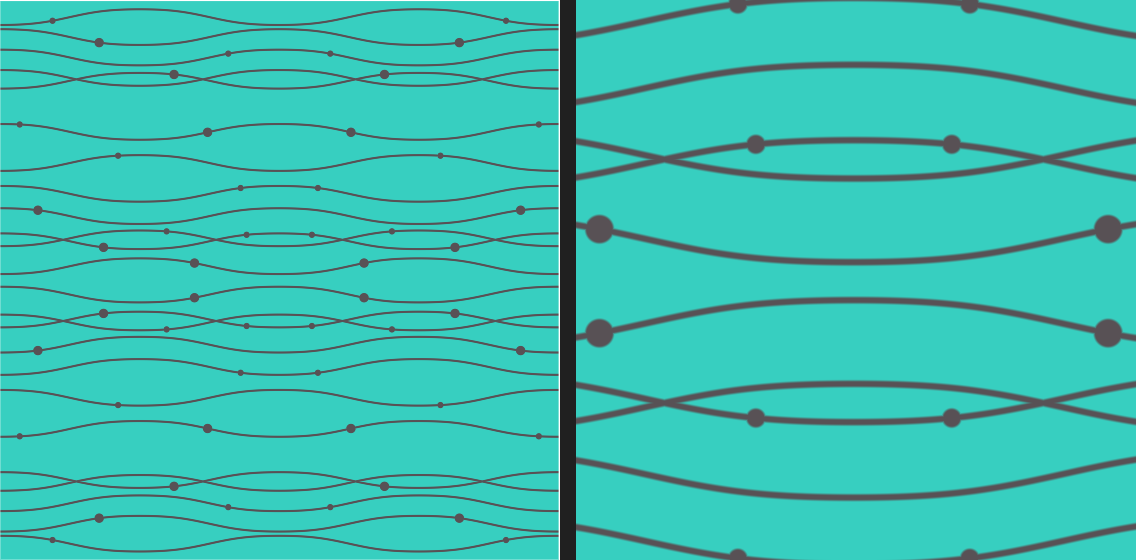
Left: the whole. Right: its middle third, enlarged.
Write a three.js fragment shader that draws this pattern.

```glsl
// Beaded wavy wires on turquoise: twelve wires, two waves across, mirrored into
// twenty-four. The plane is folded about its centre, then the distances to
// each wave and to the beads strung on it are merged and shaded as ink.

varying vec2 vUv;

const vec3 TURQUOISE = vec3(0.216, 0.812, 0.753);
const vec3 INK = vec3(0.345, 0.318, 0.333);
const vec3 MARGIN = vec3(1.0);

const vec2 CENTRE = vec2(0.4987, 0.4993);
const float WAVELENGTH = 0.4987;
const float AMPLITUDE = 0.0140;
const float HALF_WIDTH = 0.0019;
const float SOFTNESS = 0.0010;
const float SMALL = 0.0056;
const float LARGE = 0.0084;

// Wire: height above the centre, direction of the bow at the centre.
const int WIRE_COUNT = 12;
const vec2 WIRES[WIRE_COUNT] = vec2[WIRE_COUNT](
  vec2(0.4701, -1.0), vec2(0.4345, 1.0), vec2(0.3980, 1.0),
  vec2(0.3616, 1.0), vec2(0.3565, -1.0), vec2(0.2652, 1.0),
  vec2(0.2096, -1.0), vec2(0.1546, 1.0), vec2(0.1148, 1.0),
  vec2(0.0699, 1.0), vec2(0.0751, -1.0), vec2(0.0253, -1.0));

// Bead: index of its wire, distance from the centre, radius.
const int BEAD_COUNT = 13;
const vec3 BEADS[BEAD_COUNT] = vec3[BEAD_COUNT](
  vec3(0.0, 0.4049, SMALL), vec3(1.0, 0.3216, LARGE),
  vec3(2.0, 0.0911, SMALL), vec3(4.0, 0.1879, LARGE),
  vec3(5.0, 0.1280, LARGE), vec3(5.0, 0.4635, SMALL),
  vec3(6.0, 0.2878, SMALL), vec3(7.0, 0.0690, SMALL),
  vec3(8.0, 0.4310, LARGE), vec3(9.0, 0.3138, LARGE),
  vec3(9.0, 0.0583, SMALL), vec3(10.0, 0.2012, SMALL),
  vec3(11.0, 0.1514, LARGE));

// Cosine with slightly flattened crests; returns value and slope.
vec2 wave(float x) {
  float k = 6.28319 / WAVELENGTH;
  float c = cos(k * x);
  float value = c * (1.25 - 0.25 * c * c);
  float slope = -k * sin(k * x) * (1.25 - 0.75 * c * c);
  return AMPLITUDE * vec2(value, slope);
}

float wireDistance(vec2 p, vec2 wire, vec2 w) {
  return abs(p.y - wire.x - wire.y * w.x) / sqrt(1.0 + w.y * w.y) - HALF_WIDTH;
}

float beadDistance(vec2 p, vec3 bead, vec2 wire) {
  vec2 middle = vec2(bead.y, wire.x + wire.y * wave(bead.y).x);
  return length(p - middle) - bead.z;
}

float coverage(float d) {
  return 1.0 - smoothstep(-SOFTNESS, SOFTNESS, d);
}

// Signed distance to the panel between its lower-left and upper-right corners.
float panelDistance(vec2 p, vec2 low, vec2 high) {
  vec2 d = max(low - p, p - high);
  return max(d.x, d.y);
}

void main() {
  vec2 p = abs(vUv - CENTRE);
  vec2 w = wave(p.x);

  float d = 1.0;
  for (int i = 0; i < WIRE_COUNT; i++) {
    d = min(d, wireDistance(p, WIRES[i], w));
  }
  for (int i = 0; i < BEAD_COUNT; i++) {
    d = min(d, beadDistance(p, BEADS[i], WIRES[int(BEADS[i].x)]));
  }

  // Pale hairline margin, widest at the top and right.
  float panel = coverage(panelDistance(vUv, vec2(0.0006), vec2(0.9975, 0.9980)));
  vec3 colour = mix(TURQUOISE, INK, coverage(d));
  gl_FragColor = vec4(mix(MARGIN, colour, panel), 1.0);
}
```
